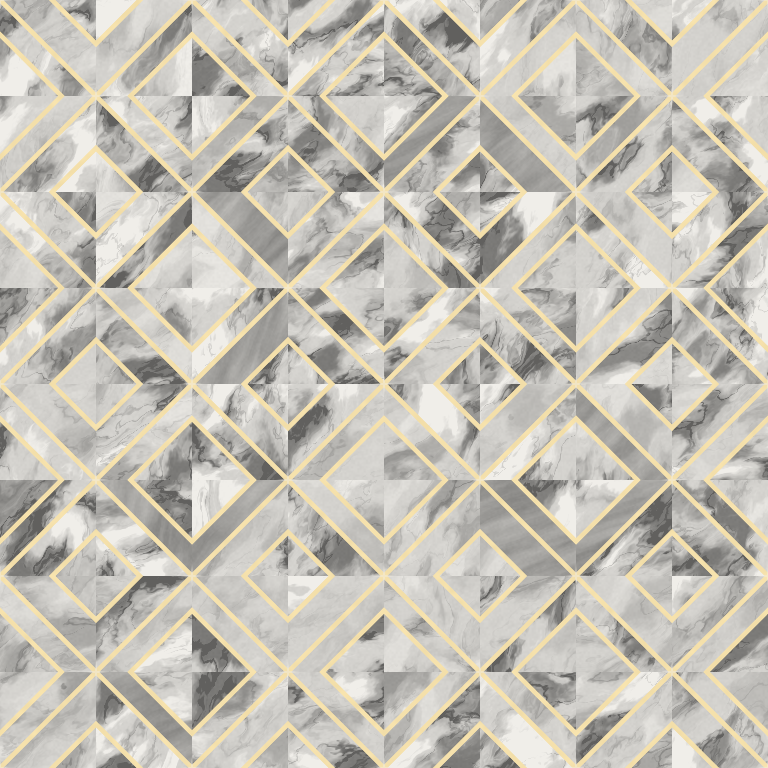
Give the GLSL for this pattern, as a Shadertoy shader.

```glsl
// Marble tiles, eight by eight, inlaid with a gold diagonal lattice and nested diamonds.
// One folded diamond distance gives every gold strip and numbers the marble pieces;
// each piece then cuts its own random patch of warped, veined noise.

float hash(vec2 p) {
    return fract(sin(dot(p, vec2(12.9898, 78.233))) * 43758.5453);
}

float noise(vec2 p) {
    vec2 i = floor(p), f = fract(p);
    f = f * f * (3.0 - 2.0 * f);
    return mix(mix(hash(i), hash(i + vec2(1, 0)), f.x),
               mix(hash(i + vec2(0, 1)), hash(i + vec2(1, 1)), f.x), f.y);
}

float fbm(vec2 p) {
    float sum = 0.0, amp = 0.52;
    for (int i = 0; i < 5; i++) {
        sum += amp * noise(p);
        p = mat2(0.8, 0.6, -0.6, 0.8) * p * 2.03 + 7.1;
        amp *= 0.5;
    }
    return sum;
}

// Grey clouds, thin dark veins and white streaks, all drawn out along one axis
vec3 marble(vec2 p, vec2 seed, float isBand) {
    float angle = 0.8 + 1.3 * (hash(seed + 3.1) - 0.5);
    float c = cos(angle), s = sin(angle);
    vec2 q = mat2(c, -s, s, c) * p * vec2(1.5, 2.9) + 40.0 * vec2(hash(seed), hash(seed + 5.7));
    vec2 warp = vec2(fbm(q + 2.3), fbm(q + 9.2)) - 0.5;

    float cloud = fbm(q + 1.8 * warp);
    float coarse = abs(fbm(q * 0.8 + 2.2 * warp + 17.0) - 0.5);
    float fine = abs(fbm(q * 1.5 + 1.6 * warp + 31.0) - 0.48);
    float veins = (1.0 - smoothstep(0.0, 0.05, coarse)) * smoothstep(0.35, 0.6, cloud)
                + 0.5 * (1.0 - smoothstep(0.0, 0.03, fine)) * smoothstep(0.4, 0.6, noise(q * 0.9 + 5.0));

    // Some pieces are nearly plain, and a few bands are cut from dark stone
    float strength = mix(0.3, 1.25, smoothstep(0.05, 0.6, hash(seed + 8.4)));
    float dark = isBand * step(0.87, hash(seed + 12.6));
    float shade = 0.83 - strength * (0.28 * smoothstep(0.43, 0.71, cloud) + 0.20 * veins);
    shade += 0.11 * strength * (1.0 - smoothstep(0.27, 0.40, cloud));
    shade = mix(shade, 0.48 + 0.28 * fbm(q * vec2(0.9, 2.5) + warp), dark);
    shade += 0.025 * (noise(p * 45.0 + seed) - 0.5);
    return clamp(shade, 0.38, 0.94) * vec3(1.0, 0.992, 0.972);
}

void mainImage(out vec4 fragColor, in vec2 fragCoord) {
    vec2 p = fragCoord / iResolution.y * 8.0;
    float aa = 8.0 / iResolution.y;

    // Diamond distance: 0 at large centres, 1 on the lattice, 2 at small centres
    vec2 fold = abs(mod(p + vec2(1.0, 0.0), 2.0) - 1.0);
    float d = fold.x + fold.y;
    float piece = step(0.64, d) + step(1.0, d) + step(1.543, d);
    float isBand = step(0.64, d) * step(d, 1.543);

    vec2 tile = floor(p);
    vec3 color = marble(p - tile, tile + piece * vec2(19.3, 7.7), isBand);

    // Gold strips with a faint brushed grain
    float strip = min(abs(d - 1.0), min(abs(d - 0.64), abs(d - 1.543))) * 0.7071;
    vec3 gold = vec3(0.96, 0.88, 0.67) + 0.03 * (noise(p * 14.0) - 0.5);
    color = mix(color, gold, 1.0 - smoothstep(-0.5 * aa, 0.5 * aa, strip - 0.0245));

    // Pale joint showing where tile corners meet at the lattice crossings
    vec2 edge = abs(fract(p + 0.5) - 0.5);
    float joint = 1.0 - smoothstep(0.0, 0.008 + aa, min(edge.x, edge.y));
    joint *= smoothstep(0.86, 0.98, abs(fold.x - fold.y));
    color = mix(color, vec3(0.95, 0.93, 0.88), 0.6 * joint);

    fragColor = vec4(color, 1.0);
}
```
